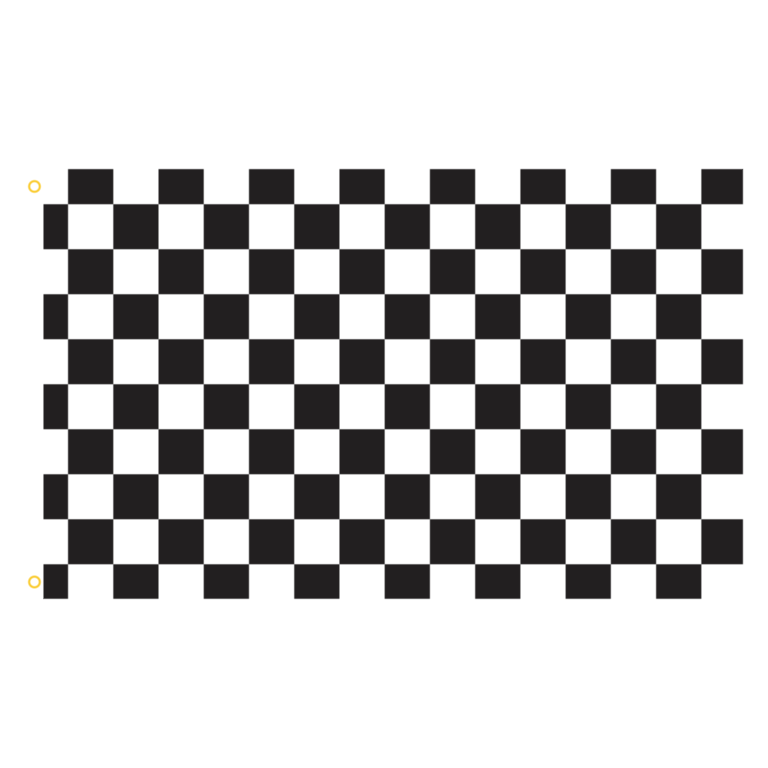
Write a three.js fragment shader that draws this pattern.

```glsl
// Black and white checkered flag on a white ground, with two brass eyelets at its left.
#define INK vec3(0.133, 0.122, 0.125)
#define PAPER vec3(1.0)
#define BRASS vec3(0.98, 0.80, 0.20)
#define CELL vec2(0.0589, 0.0586)
#define GRID_ORIGIN vec2(0.5009, 0.4997)
#define FLAG_MIN vec2(0.0566, 0.2203)
#define FLAG_MAX vec2(0.9674, 0.7798)
#define EYELET_CENTER vec2(0.0449, 0.4997)
#define EYELET_RISE 0.2575
#define EYELET_RADIUS 0.0069
#define EYELET_HALF_WIDTH 0.0014
#define SOFTNESS 0.0014

varying vec2 vUv;

// Coverage of a shape from its signed distance, negative inside
float coverage(float dist) {
  return 1.0 - smoothstep(-SOFTNESS, SOFTNESS, dist);
}

float boxDistance(vec2 p, vec2 lower, vec2 upper) {
  vec2 d = abs(p - 0.5 * (lower + upper)) - 0.5 * (upper - lower);
  return length(max(d, 0.0)) + min(max(d.x, d.y), 0.0);
}

float ringDistance(vec2 p, float radius, float halfWidth) {
  return abs(length(p) - radius) - halfWidth;
}

// Soft square wave per axis: +1 in even cells, -1 in odd cells
vec2 squareWave(vec2 p) {
  vec2 cells = (p - GRID_ORIGIN) / CELL;
  vec2 toLine = (0.5 - abs(fract(cells) - 0.5)) * CELL;
  vec2 parity = 1.0 - 2.0 * mod(floor(cells), 2.0);
  return parity * smoothstep(-SOFTNESS, SOFTNESS, toLine) * 2.0 - parity;
}

void main() {
  // Checks, cropped to the cloth
  vec2 wave = squareWave(vUv);
  float checks = 0.5 - 0.5 * wave.x * wave.y;
  float cloth = coverage(boxDistance(vUv, FLAG_MIN, FLAG_MAX));
  vec3 color = mix(PAPER, INK, checks * cloth);

  // Eyelets, mirrored about the middle height
  vec2 p = vUv - EYELET_CENTER;
  p.y = abs(p.y) - EYELET_RISE;
  float eyelet = coverage(ringDistance(p, EYELET_RADIUS, EYELET_HALF_WIDTH));
  color = mix(color, BRASS, eyelet);

  gl_FragColor = vec4(color, 1.0);
}
```
